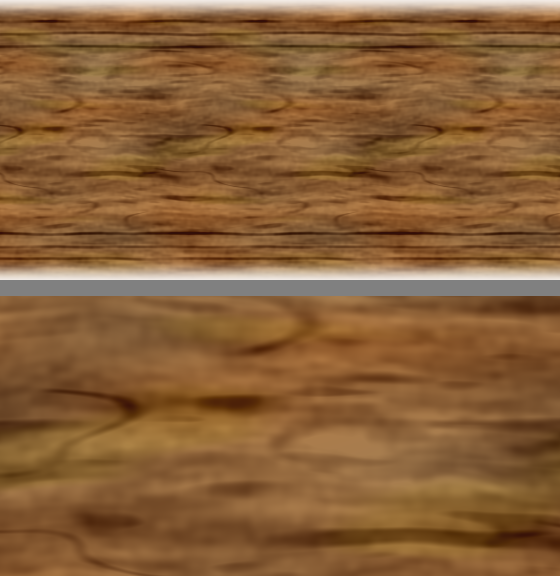
Top: the whole. Bottom: its middle third, enlarged.
Reproduce this texture procedurally as a Shadertoy shader.

```glsl
// Horizontal wood grain that fades to white along its top and bottom edges.
// Stretched value noise, wrapped to a tile in x, sets the tone of the wood;
// thin dark veins, lenses and long rim lines are laid over it.

const vec3 DARK_WOOD  = vec3(0.37, 0.21, 0.09);
const vec3 LIGHT_WOOD = vec3(0.62, 0.44, 0.26);
const vec3 WARM_SHIFT = vec3(0.040, -0.006, -0.032);
const vec3 OLIVE_TINT = vec3(0.005, 0.022, -0.025);
const vec3 EDGE_WHITE = vec3(0.97, 0.95, 0.94);

const float TILE_LENGTH = 0.75;    // repeat in x, in canvas heights
const float MEAN_TONE   = 0.68;    // 0 is dark wood, 1 is light wood
const float WARP        = 0.016;   // waviness of the grain mid board
const float FADE_START  = -0.012;  // distances from the rim
const float FADE_END    = 0.072;
const float RIM_FIRST   = 0.076;
const float RIM_STEP    = 0.045;
const int   RIM_LINES   = 3;

// Integer hash to the range -1..1
float hash(ivec2 cell, int seed) {
    uint h = uint(cell.x) * 1597334677u
           ^ uint(cell.y) * 3812015801u
           ^ uint(seed) * 2654435769u;
    h = (h ^ (h >> 16)) * 2246822519u;
    h = (h ^ (h >> 13)) * 3266489917u;
    h ^= h >> 16;
    return float(h >> 8) / 8388608.0 - 1.0;
}

// Value noise with cells.x columns per tile and cells.y rows per height
float grain(vec2 p, vec2 cells, int seed) {
    vec2 q = p * cells;
    // Slide each row sideways so that the streaks end at different places
    float row = floor(q.y);
    vec2 f = vec2(0.0, fract(q.y));
    f.y = f.y * f.y * (3.0 - 2.0 * f.y);
    float rows[2];
    for (int i = 0; i < 2; i++) {
        int r = int(row) + i;
        float x = q.x + cells.x * (hash(ivec2(77, r), seed) + 1.0);
        float k = fract(x);
        k = k * k * (3.0 - 2.0 * k);
        int c = int(floor(x));
        int n = int(cells.x);
        rows[i] = mix(hash(ivec2(c % n, r), seed),
                      hash(ivec2((c + 1) % n, r), seed), k);
    }
    return mix(rows[0], rows[1], f.y);
}

// Dark lines that run the whole length near both rims
float rimLines(vec2 p, float rim, int side) {
    float ink = 0.0;
    for (int i = 0; i < RIM_LINES; i++) {
        int seed = 40 + i + side * 8;
        float wobble = 0.005 * grain(vec2(p.x, 0.5), vec2(5.0, 1.0), seed);
        float d = abs(rim - RIM_FIRST - RIM_STEP * float(i) - wobble);
        float strength = 0.75 + 0.45 * grain(p, vec2(6.0, 12.0), seed + 20);
        ink += strength * (1.0 - smoothstep(0.001, 0.0085, d));
    }
    return ink;
}

// Wavy veins and short lenses in the middle of the board
float darkFlecks(vec2 p) {
    float vein = 1.0 - smoothstep(0.0, 0.16, abs(grain(p, vec2(4.0, 19.0), 11)));
    vein *= smoothstep(-0.1, 0.5, grain(p, vec2(5.0, 16.0), 12));
    float lens = smoothstep(0.40, 0.90, grain(p, vec2(4.0, 37.0), 13));
    float chip = smoothstep(0.45, 0.95, grain(p, vec2(9.0, 62.0), 14));
    return 0.55 * vein + 0.75 * lens + 0.40 * chip;
}

void mainImage(out vec4 fragColor, in vec2 fragCoord) {
    vec2 uv = fragCoord / iResolution.y;
    float rim = min(uv.y, 1.0 - uv.y);
    int side = uv.y < 0.5 ? 0 : 1;
    float middle = smoothstep(0.10, 0.30, rim);

    // Bend the grain, more so away from the rims
    vec2 p = vec2(uv.x / TILE_LENGTH, uv.y);
    float bend = grain(p, vec2(3.0, 6.0), 1) + 0.4 * grain(p, vec2(8.0, 11.0), 2);
    p.y += WARP * mix(0.2, 1.0, middle) * bend;

    // Tone from broad bands down to fine fibres
    float tone = MEAN_TONE;
    tone += 0.26 * grain(p, vec2(2.0, 15.0), 3);
    tone += 0.34 * grain(p, vec2(4.0, 41.0), 4);
    tone += 0.26 * grain(p, vec2(9.0, 78.0), 5);
    tone += 0.15 * grain(p, vec2(26.0, 115.0), 6);
    tone += 0.09 * grain(p, vec2(60.0, 70.0), 7);
    tone -= mix(0.35, 1.0, middle) * darkFlecks(p);
    tone -= 0.95 * rimLines(vec2(p.x, uv.y), rim, side);
    tone = clamp(tone, -0.75, 1.2);

    // Wood colour with orange and olive patches
    vec3 color = mix(DARK_WOOD, LIGHT_WOOD, tone);
    color += WARM_SHIFT * grain(p, vec2(3.0, 13.0), 8);
    color += OLIVE_TINT * smoothstep(0.0, 0.7, grain(p, vec2(3.0, 24.0), 9));
    color = max(color, vec3(0.10, 0.06, 0.03));

    // Soft white rims
    float fade = 1.0 - smoothstep(FADE_START, FADE_END, rim);
    fragColor = vec4(mix(color, EDGE_WHITE, fade), 1.0);
}
```
